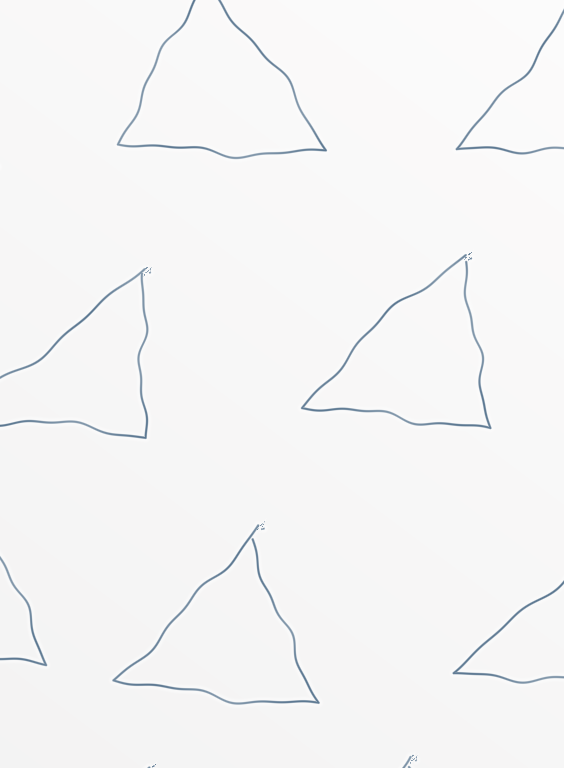
A Shadertoy shader for this pattern:

```glsl
// Sparse hand-drawn blue pen triangles on softly shaded white paper.

vec3 hash3(vec2 cell) {
    vec3 q = vec3(dot(cell, vec2(127.1, 311.7)),
                  dot(cell, vec2(269.5, 183.3)),
                  dot(cell, vec2(419.2, 371.9)));
    return fract(sin(q) * 43758.54);
}

// Distance to a bowed, slightly trembling pen stroke from a to b.
float penStroke(vec2 p, vec2 a, vec2 b, float bow, float phase) {
    float len = length(b - a);
    vec2 along = (b - a) / len;
    vec2 local = vec2(dot(p - a, along), dot(p - a, vec2(-along.y, along.x)));
    float h = clamp(local.x / len, 0.0, 1.0);
    float tremble = 0.006 * sin(9.0 * h + phase) + 0.0025 * sin(23.0 * h + 2.0 * phase);
    float offset = 4.0 * h * (1.0 - h) * (bow + tremble);
    return length(vec2(local.x - h * len, local.y - offset));
}

// One loosely closed triangle, its first side running past the apex.
float sketchTriangle(vec2 p, vec2 cell) {
    vec3 shape = hash3(cell + 17.0);
    vec3 corner = hash3(cell + 41.0);
    vec3 bow = (hash3(cell + 73.0) - 0.5) * 0.028;
    float phase = 6.28 * shape.z;

    vec2 left = vec2(-0.145 + 0.03 * corner.x, -0.115 + 0.035 * corner.y);
    vec2 right = vec2(0.115 + 0.03 * corner.z, -0.125 + 0.025 * shape.y);
    vec2 apex = vec2(mix(-0.10, 0.12, shape.x), mix(0.09, 0.14, shape.y));
    vec2 tip = apex + (apex - left) * 0.13 * corner.z * corner.z;
    vec2 gapEnd = mix(apex, right, 0.07 * corner.y * corner.y);

    float d = penStroke(p, left, tip, bow.x, phase);
    d = min(d, penStroke(p, left, right, bow.y * 0.6, phase + 2.0));
    d = min(d, penStroke(p, right, gapEnd, bow.z * 0.7, phase + 4.0));

    // Small hook where the pen lifts, and an occasional restarted line.
    d = min(d, penStroke(p, tip, tip + vec2(0.007, -0.004), 0.001, phase));
    if (shape.z > 0.65) {
        vec2 restart = mix(apex, right, 0.2) + vec2(0.010, 0.012);
        d = min(d, penStroke(p, restart, mix(apex, right, 0.32), 0.0, phase));
    }
    return d;
}

void mainImage(out vec4 fragColor, in vec2 fragCoord) {
    vec2 p = fragCoord / iResolution.y;
    float pixel = 1.0 / iResolution.y;

    // Paper brightens gently towards the upper right.
    float shade = 0.952 + 0.026 * dot(p, vec2(0.6, 0.8));
    vec3 color = vec3(shade + 0.002, shade, shade);

    // Nearest stroke among staggered, jittered cells.
    vec2 cellSize = vec2(0.43, 0.34);
    vec2 origin = vec2(0.115, 0.06);
    vec2 grid = (p - origin) / cellSize;
    float d = 1.0;
    for (int j = -1; j <= 1; j++) {
        float row = floor(grid.y) + float(j);
        float stagger = 0.5 * mod(row, 2.0);
        for (int i = -1; i <= 1; i++) {
            vec2 cell = vec2(floor(grid.x - stagger) + float(i), row);
            vec2 jitter = (hash3(cell).xy - 0.5) * vec2(0.10, 0.05);
            vec2 center = origin + (cell + vec2(0.5 + stagger, 0.5)) * cellSize + jitter;
            d = min(d, sketchTriangle(p - center, cell));
        }
    }

    // Pale rim beside the line, then ink with uneven pressure.
    float rim = 1.0 - smoothstep(0.003, 0.0075, d);
    color = mix(color, vec3(0.99), 0.6 * rim);
    float pressure = 0.88 + 0.12 * sin(31.0 * p.x + 2.0 * sin(19.0 * p.y));
    float soft = max(0.0011, 0.6 * pixel);
    float ink = 1.0 - smoothstep(0.0014 - soft, 0.0014 + soft, d);
    color = mix(color, vec3(0.36, 0.47, 0.57), ink * pressure);

    fragColor = vec4(color, 1.0);
}
```
